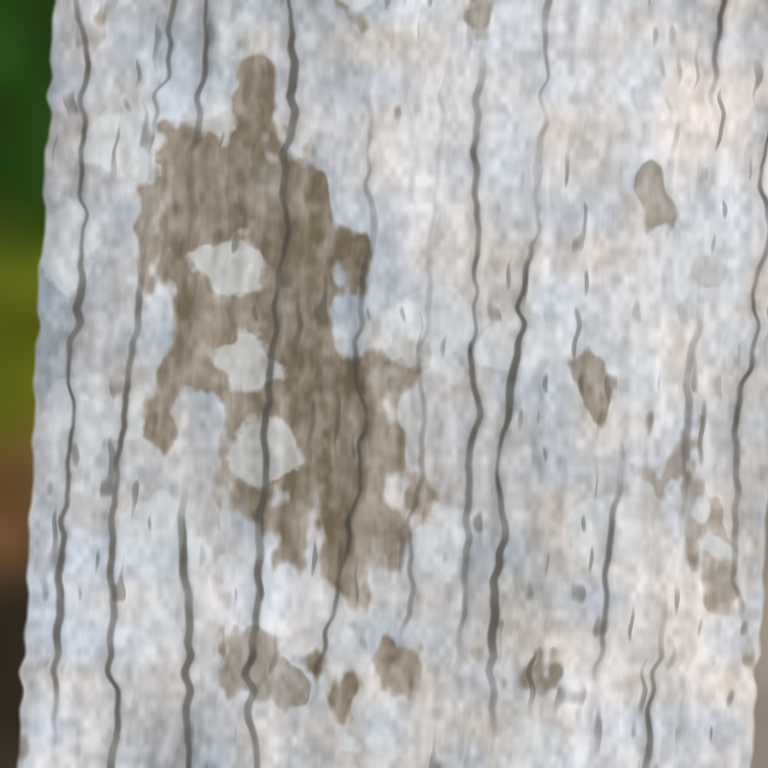
Write a WebGL 2 fragment shader that draws this texture.

```glsl
#version 300 es
precision highp float;
// Weathered pale tree trunk before a soft dark background. Layered value
// noise gives the grain, a ragged ellipse the bare brown bark, jittered cells
// the lichen spots, and a loop of wandering lines the long vertical cracks.
uniform vec2 u_resolution;
out vec4 fragColor;

const vec3 PALE = vec3(0.865, 0.868, 0.880);
const vec3 GREY = vec3(0.630, 0.635, 0.640);
const vec3 BROWN_LIGHT = vec3(0.640, 0.600, 0.550);
const vec3 BROWN_DARK = vec3(0.430, 0.375, 0.300);
const vec3 CRACK_COLOR = vec3(0.310, 0.295, 0.270);
const vec3 LICHEN = vec3(0.820, 0.840, 0.850);
const vec3 LEAF_GREEN = vec3(0.150, 0.260, 0.090);
const vec3 MOSS_YELLOW = vec3(0.350, 0.370, 0.090);
const vec3 EARTH = vec3(0.420, 0.310, 0.190);
const vec3 SHADE = vec3(0.210, 0.180, 0.140);
const vec2 PATCH_CENTER = vec2(0.365, 0.500);
const vec2 PATCH_RADIUS = vec2(0.135, 0.300);
const float LICHEN_CELLS = 8.0;
const float LICHEN_CHANCE = 0.42;
const int CRACKS = 11;

float hash(vec2 p) {
  vec3 q = fract(p.xyx * 0.1031);
  q += dot(q, q.yzx + 33.33);
  return fract((q.x + q.y) * q.z);
}

float noise(vec2 p) {
  vec2 i = floor(p), f = fract(p);
  f = f * f * (3.0 - 2.0 * f);
  return mix(mix(hash(i), hash(i + vec2(1, 0)), f.x),
             mix(hash(i + vec2(0, 1)), hash(i + vec2(1, 1)), f.x), f.y);
}

float fbm(vec2 p) {
  float sum = 0.0, amp = 0.53;
  for (int i = 0; i < 4; i++) {
    sum += amp * noise(p);
    p = p * 2.03 + 17.3;
    amp *= 0.5;
  }
  return sum;
}

// Cover of rounded, ragged spots scattered on a jittered grid.
float lichenSpots(vec2 uv) {
  vec2 p = uv * LICHEN_CELLS;
  p += 0.55 * (vec2(fbm(uv * 22.0), fbm(uv * 22.0 + 50.0)) - 0.5);
  float cover = 0.0;
  for (int y = -1; y <= 1; y++)
    for (int x = -1; x <= 1; x++) {
      vec2 cell = floor(p) + vec2(x, y);
      vec2 center = cell + 0.2 + 0.6 * vec2(hash(cell + 3.1), hash(cell + 7.7));
      float radius = mix(0.12, 0.48, hash(cell + 21.4));
      float spot = smoothstep(0.05, -0.05, length(p - center) - radius);
      cover = max(cover, spot * step(hash(cell + 40.2), LICHEN_CHANCE));
    }
  return cover;
}

// Bare brown bark: one large tilted patch and a few small flecks.
float brownCover(vec2 uv) {
  vec2 p = uv - PATCH_CENTER;
  p.x += 0.22 * p.y;
  float ragged = fbm(uv * vec2(15.0, 9.0) + 4.0) - 0.5;
  float d = length(p / PATCH_RADIUS) - 1.0 + 2.1 * ragged;
  float flecks = smoothstep(0.70, 0.76, fbm(uv * vec2(13.0, 8.0) + 71.0));
  return max(smoothstep(0.10, -0.10, d), 0.7 * flecks);
}

// x: dark crack core, y: soft shadow beside it, z: lit ridge on the right.
vec3 cracks(vec2 uv, float across) {
  vec3 result = vec3(0.0);
  for (int i = 0; i < CRACKS; i++) {
    float id = float(i) * 13.7 + 2.0;
    float base = (float(i) + 0.2 + 0.6 * hash(vec2(id, 5.0))) / float(CRACKS);
    float wander = 0.060 * (noise(vec2(id, uv.y * 2.5)) - 0.5)
                 + 0.020 * (noise(vec2(id, uv.y * 13.0 + 9.0)) - 0.5)
                 + 0.006 * (noise(vec2(id, uv.y * 50.0)) - 0.5);
    float dx = across - base - wander;
    float width = mix(0.0015, 0.0055, noise(vec2(id, uv.y * 10.0 + 30.0)));
    float strength = smoothstep(0.30, 0.70, noise(vec2(id, uv.y * 4.0 + 60.0)));
    strength *= 0.45 + 0.55 * noise(vec2(id, uv.y * 35.0));
    float core = smoothstep(width + 0.003, width - 0.002, abs(dx));
    result = max(result, strength * vec3(core, exp(-abs(dx) / 0.012),
                 smoothstep(0.004, 0.012, dx) * smoothstep(0.045, 0.012, dx)));
  }
  return result;
}

vec3 background(vec2 uv) {
  float h = uv.y + 0.10 * (noise(uv * vec2(12.0, 7.0)) - 0.5);
  vec3 c = mix(SHADE, EARTH, smoothstep(0.22, 0.36, h));
  c = mix(c, MOSS_YELLOW, smoothstep(0.39, 0.50, h));
  c = mix(c, LEAF_GREEN, smoothstep(0.58, 0.78, h));
  c = mix(c, vec3(0.54, 0.50, 0.46), step(0.5, uv.x));
  return c * (0.85 + 0.30 * noise(uv * 14.0 + 8.0));
}

void main() {
  vec2 uv = gl_FragCoord.xy / u_resolution;
  float rough = 0.008 * (noise(vec2(3.0, uv.y * 40.0)) - 0.5);
  float left = 0.022 + 0.048 * uv.y + rough;
  float right = 0.978 + 0.060 * uv.y + rough;
  float across = (uv.x - left) / (right - left);

  // Grain of the pale bark
  float broad = fbm(uv * vec2(9.0, 5.0) + 11.0) - 0.5;
  float fibre = fbm(vec2(across * 60.0, uv.y * 9.0)) - 0.5;
  float grain = noise(uv * vec2(125.0, 85.0)) + noise(uv * vec2(70.0, 55.0) + 6.0) - 1.0;
  float tone = 0.62 + 1.1 * broad + 0.75 * fibre + 0.42 * grain + 0.25 * (uv.x - 0.5);
  vec3 color = mix(GREY, PALE, clamp(tone, -0.25, 1.25));
  color += vec3(0.018, 0.002, -0.014) * (2.0 * uv.x - 1.0 + 4.0 * (noise(uv * 18.0) - 0.5));

  // Brown patch, then lichen over it
  float brownTone = 0.52 + 1.3 * fibre + 0.40 * grain + 1.2 * (fbm(uv * 16.0) - 0.5);
  color = mix(color, mix(BROWN_DARK, BROWN_LIGHT, clamp(brownTone, 0.0, 1.15)), 0.92 * brownCover(uv));
  color = mix(color, LICHEN + 0.07 * grain + 0.10 * fibre, 0.68 * lichenSpots(uv));

  // Short dark dashes and long cracks
  float dash = smoothstep(0.76, 0.94, noise(vec2(across * 85.0, uv.y * 22.0) + 31.0));
  color = mix(color, CRACK_COLOR, 0.45 * dash * smoothstep(0.35, 0.60, noise(uv * 7.0 + 90.0)));
  vec3 crack = cracks(uv, across);
  color *= 1.0 - 0.20 * crack.y;
  color += 0.05 * crack.z;
  color = mix(color, CRACK_COLOR, 0.80 * crack.x);

  // Trunk outline
  color *= 0.86 + 0.14 * smoothstep(0.0, 0.035, across);
  float trunk = smoothstep(-0.003, 0.004, across) * smoothstep(1.003, 0.996, across);
  fragColor = vec4(mix(background(uv), color, trunk), 1.0);
}
```
